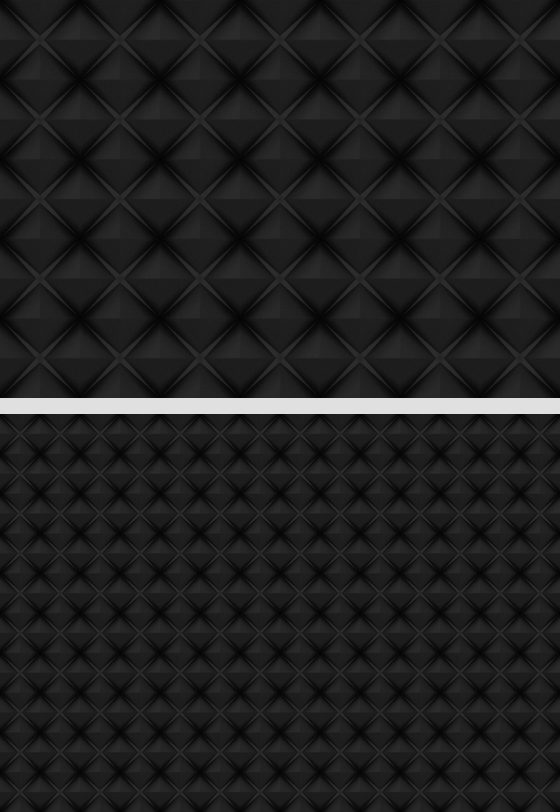
Top, the tile; bottom, the same tile 2 across and 2 down.
Write a WebGL 2 fragment shader that draws this pattern.

```glsl
#version 300 es
precision highp float;
// Black padded diamonds with faceted centres, divided by tapering grey ridges, 7 x 5 repeats.
uniform vec2 u_resolution;
out vec4 fragColor;

float hash(vec2 p) {
  return fract(sin(dot(p, vec2(127.1, 311.7))) * 43758.5453);
}

void main() {
  vec2 uv = gl_FragCoord.xy / u_resolution;
  vec2 cell = fract(uv * vec2(7.0, 5.0)) - 0.5;
  float px = 7.0 / u_resolution.x;

  // Ridges run along the diagonals: 0 at the light crossing, 1 at the dark one
  vec2 a = abs(cell);
  float along = a.x + a.y;
  float edge = abs(a.x - a.y) * 0.7071;

  // Position relative to the centre of the nearest diamond
  bool tall = a.y > a.x;
  vec2 side = vec2(cell.x < 0.0 ? -0.5 : 0.5, cell.y < 0.0 ? -0.5 : 0.5);
  vec2 local = cell - (tall ? vec2(0.0, side.y) : vec2(side.x, 0.0));
  float radius = 2.0 * (abs(local.x) + abs(local.y));

  // Four facets, lit from the upper left
  float right = smoothstep(-px, px, local.x);
  float up = smoothstep(-px, px, local.y);
  float upper = tall ? mix(0.160, 0.137, right) : mix(0.168, 0.150, right);
  float lower = tall ? mix(0.116, 0.124, right) : mix(0.113, 0.115, right);
  float facet = mix(lower, upper, up);
  float shade = mix(0.112, facet, smoothstep(0.95, 0.3, radius));

  // Shadow along the rim, widest near the dark crossings
  float shadowWidth = mix(0.065, 0.17, along);
  float rim = smoothstep(-0.015, shadowWidth, edge);
  shade *= mix(mix(0.42, 0.14, along), 1.0, rim);

  // Ridge that narrows and darkens towards the dark crossing
  float halfWidth = 0.036 * (1.0 - along);
  float ridge = smoothstep(px * 0.6, -px * 0.6, edge - halfWidth);
  float ridgeShade = mix(0.172, 0.085, smoothstep(0.25, 0.95, along));
  ridgeShade *= mix(0.84, 1.0, smoothstep(0.0, 0.10, along));
  shade = mix(shade, ridgeShade, ridge * smoothstep(1.0, 0.85, along));

  // Fine grain
  float grain = hash(floor(uv * vec2(512.0, 364.0))) - 0.5;
  shade += grain * 0.01;

  fragColor = vec4(vec3(clamp(shade, 0.0, 1.0)), 1.0);
}
```
